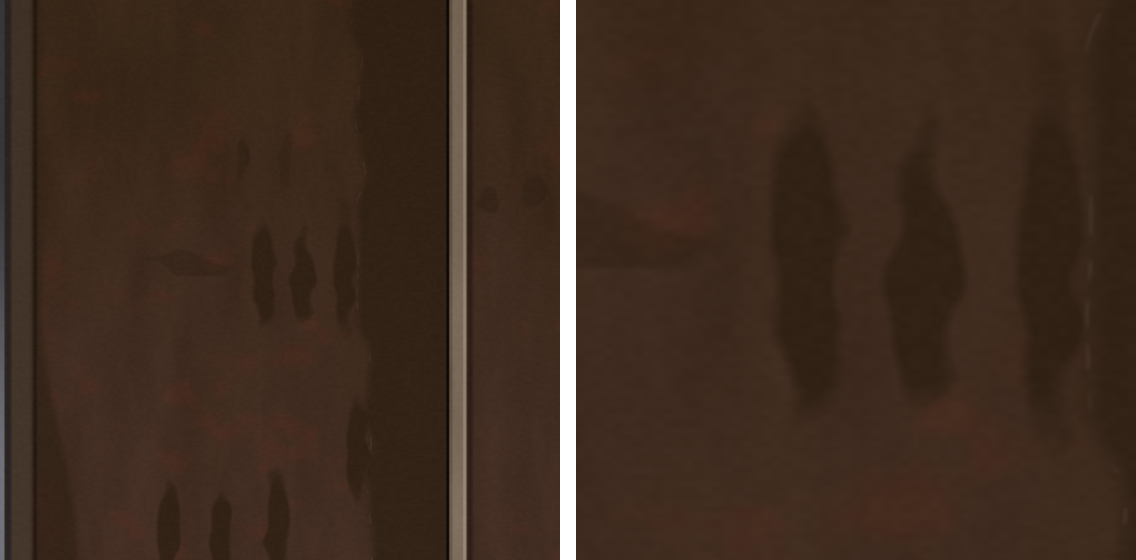
Left: the whole. Right: its middle third, enlarged.
This texture is drawn by a WebGL 1 fragment shader. Its source:

```glsl
precision highp float;
// Dark brown weathered panels divided by pale upright battens.
// One panel profile repeats across by PITCH; noise stains, soft drips
// and a shaded flange beside the first batten vary the repeats.
uniform vec2 u_resolution;

#define PITCH 0.818
#define BATTEN_HALF 0.0155
#define BAND_START 0.647
#define WEAR 0.045
#define GRAIN 0.014
#define UMBER vec3(0.225, 0.153, 0.096)
#define RUSSET vec3(0.262, 0.178, 0.137)
#define SHADOW vec3(0.182, 0.123, 0.075)
#define BATTEN vec3(0.460, 0.400, 0.335)
#define STEEL vec3(0.420, 0.430, 0.460)

float hash(vec2 p) {
  p = fract(p * vec2(0.1031, 0.1137));
  p += dot(p, p.yx + 33.33);
  return fract((p.x + p.y) * p.x * 17.0);
}

float noise(vec2 p) {
  vec2 i = floor(p), f = fract(p);
  f = f * f * (3.0 - 2.0 * f);
  return mix(mix(hash(i), hash(i + vec2(1.0, 0.0)), f.x),
             mix(hash(i + vec2(0.0, 1.0)), hash(i + 1.0), f.x), f.y);
}

float fbm(vec2 p) {
  float sum = 0.0, amp = 0.5;
  for (int i = 0; i < 4; i++) {
    sum += amp * noise(p);
    p = p * 2.03 + 17.3;
    amp *= 0.5;
  }
  return sum;
}

// Soft interval from a to b with edges of width w.
float span(float a, float b, float w, float x) {
  return smoothstep(a - w, a + w, x) * (1.0 - smoothstep(b - w, b + w, x));
}

// Soft ellipse with radii r, warped by the caller.
float blot(vec2 p, vec2 r) {
  return 1.0 - smoothstep(0.72, 1.12, length(p / r));
}

// Three rows of three hanging drips: bottom, middle and faint upper row.
float drips(vec2 p) {
  float cover = 0.0;
  for (int i = 0; i < 9; i++) {
    float n = float(i), row = floor(n / 3.0), col = mod(n, 3.0);
    float low = step(row, 0.5), high = step(1.5, row);
    vec2 start = mix(mix(vec2(0.468, 0.512), vec2(0.300, 0.050), low), vec2(0.432, 0.712), high);
    float gap = mix(mix(0.073, 0.098, low), 0.078, high);
    float r = hash(vec2(n * 7.0 + 3.0, 11.0));
    vec2 size = mix(vec2(0.021, 0.097), vec2(0.012, 0.046), high) * (0.85 + 0.3 * r);
    vec2 d = p - start - vec2(gap * col, 0.02 * (r - 0.5));
    cover = max(cover, blot(d, size) * (1.0 - high * (0.3 + 0.25 * col)));
  }
  return cover;
}

void main() {
  vec2 uv = gl_FragCoord.xy / u_resolution;
  float panel = floor((uv.x + 0.03) / PITCH);
  float first = 1.0 - step(0.5, panel);
  float x = uv.x - panel * PITCH;
  vec2 seed = vec2(panel * 9.7, panel * 5.3);

  // Panel ground: olive umber above, reddish brown below, with cloudy wear.
  float cloud = fbm(uv * vec2(5.0, 3.5) + seed);
  float streak = fbm(uv * vec2(24.0, 6.0) + seed + 40.0);
  float warm = smoothstep(0.95, 0.05, uv.y + 0.7 * (cloud - 0.47)) ;
  vec3 color = mix(UMBER, RUSSET, warm);
  color += WEAR * (streak - 0.47) * vec3(1.0, 0.8, 0.7);
  color.r += 0.028 * smoothstep(0.55, 0.75, fbm(uv * vec2(13.0, 17.0) + 71.0));

  // Drips and small spots, with ragged edges.
  vec2 warp = vec2(noise(uv * 32.0), noise(uv * 25.0 + 50.0)) - 0.5;
  vec2 p = vec2(x, uv.y) + warp * vec2(0.016, 0.045);
  float stain = drips(p) * first;
  stain = max(stain, first * blot(p - vec2(0.640, 0.205), vec2(0.021, 0.105)));
  stain = max(stain, 0.5 * first * blot(p - vec2(0.340, 0.528), vec2(0.085, 0.018)));
  for (int i = 0; i < 2; i++) {
    vec2 spot = vec2(0.054 + 0.082 * float(i), 0.658);
    stain = max(stain, 0.65 * (1.0 - first) * blot(p - spot, vec2(0.021, 0.026)));
  }
  color = mix(color, SHADOW, 0.82 * stain);

  // Dark band before each batten, its chipped edge, and the left wedge.
  float edge = BAND_START + 0.025 * (0.5 - uv.y) + 0.022 * (noise(vec2(uv.y * 19.0, 4.0)) - 0.5);
  float band = max(smoothstep(edge - 0.012, edge + 0.012, x), 1.0 - smoothstep(-0.004, 0.0, x));
  color = mix(color, SHADOW + 0.012 * (1.0 - uv.y), 0.9 * band);
  float chip = smoothstep(0.58, 0.8, noise(vec2(uv.y * 75.0, 8.0)));
  color += 0.07 * chip * span(edge - 0.001, edge + 0.001, 0.002, x) * (1.0 - 0.6 * uv.y);
  float wedge = 0.075 + 0.065 * smoothstep(0.45, 0.0, uv.y);
  color = mix(color, SHADOW, first * 0.65 * (1.0 - smoothstep(wedge - 0.012, wedge + 0.01, x)));

  // Shaded flange beside the first batten.
  float flange = span(0.012, 0.057, 0.007, x) * first;
  color = mix(color, vec3(0.245, 0.190, 0.147) + 0.025 * (1.0 - uv.y), flange);
  color *= 1.0 - 0.3 * first * span(0.059, 0.066, 0.003, x);
  color = mix(color, vec3(0.13, 0.12, 0.13), 0.75 * first * span(0.010, 0.020, 0.004, x));

  // Batten: black seam, pale face, bright right lip and cast shadow.
  color *= 1.0 - 0.7 * span(-0.021, -0.016, 0.0015, x);
  color *= 1.0 - 0.3 * span(0.016, 0.026, 0.004, x) * (1.0 - first);
  vec3 face = BATTEN + 0.07 * (streak - 0.45) + 0.055 * (0.5 - uv.y);
  face += 0.11 * span(0.009, 0.014, 0.002, x) - 0.08 * span(-0.016, -0.010, 0.002, x);
  vec3 dullFace = STEEL * mix(1.05, 0.5, smoothstep(0.1, 0.75, uv.y));
  float halfWidth = mix(BATTEN_HALF, 0.008, first);
  color = mix(color, mix(face, dullFace, first), span(-halfWidth, halfWidth, 0.002, x));

  // Fine woven grain.
  color += GRAIN * (noise(uv * vec2(170.0, 256.0)) - 0.5);
  gl_FragColor = vec4(color, 1.0);
}
```
